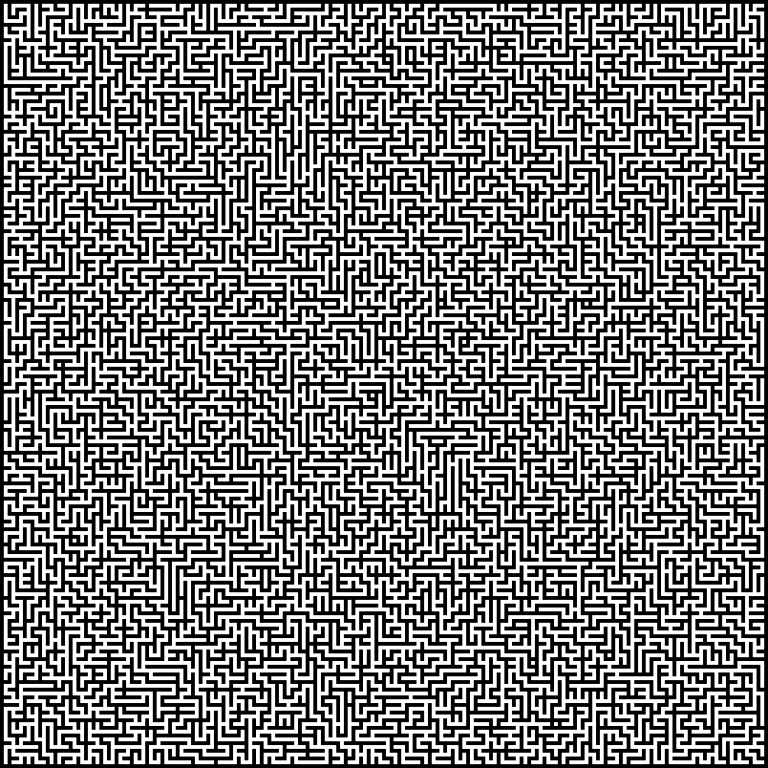
A WebGL 2 fragment shader for this pattern:

```glsl
#version 300 es
precision highp float;
// Draws a dense square maze, black walls and white passages of equal width.
// Each inner pillar of a lattice topples one wall segment; later pillars
// favour cells with few walls, which keeps the passages long and winding.

uniform vec2 u_resolution;
out vec4 outColor;

const float CELLS = 100.0;              // maze cells per side
const float UNITS = 2.0 * CELLS + 1.0;  // wall and passage strips per side
const float JITTER = 1.2;               // randomness of the balanced choice
const float BLOCKED = 9.0;              // cost of doubling a wall
const vec3 WALL_COLOR = vec3(0.0);
const vec3 PATH_COLOR = vec3(1.0);

float hash(vec2 p, float seed) {
    vec3 q = fract(p.xyx * vec3(0.1031, 0.1030, 0.0973) + seed * 0.137);
    q += dot(q, q.yzx + 33.33);
    return fract((q.x + q.y) * q.z);
}

// Directions 0..3: right, up, left, down
int turn(int k, int quarters) { return (k + quarters) % 4; }

vec2 direction(int k) {
    float s = k < 2 ? 1.0 : -1.0;
    return k % 2 == 0 ? vec2(s, 0.0) : vec2(0.0, s);
}

float either(int fall, int a, int b) {
    return fall == a || fall == b ? 1.0 : 0.0;
}

bool isInner(vec2 pillar) {
    return all(greaterThan(pillar, vec2(0.5)))
        && all(lessThan(pillar, vec2(CELLS - 0.5)));
}

// Direction whose two adjoining cells hold the fewest walls.
// Cell k lies between directions k and k + 1.
int lightestSide(vec2 pillar, vec4 cellWalls, vec4 cost) {
    int best = 0;
    float bestLoad = 1e4;
    for (int k = 0; k < 4; k++) {
        float load = cellWalls[k] + cellWalls[turn(k, 3)] + cost[k]
                   + JITTER * hash(pillar, float(k) + 2.0);
        if (load < bestLoad) { bestLoad = load; best = k; }
    }
    return best;
}

// First pillars: free choice
int freeFall(vec2 pillar) {
    return isInner(pillar) ? int(4.0 * hash(pillar, 1.0)) : -1;
}

// Second pillars: balance against the diagonal neighbours
int diagonalFall(vec2 pillar) {
    if (!isInner(pillar)) return -1;
    vec4 cellWalls = vec4(0.0);
    for (int k = 0; k < 4; k++) {
        int fall = freeFall(pillar + direction(k) + direction(turn(k, 1)));
        cellWalls[k] = either(fall, turn(k, 2), turn(k, 3));
    }
    return lightestSide(pillar, cellWalls, vec4(0.0));
}

int evenFall(vec2 pillar) {
    return mod(pillar.x, 2.0) < 0.5 ? freeFall(pillar) : diagonalFall(pillar);
}

// Last pillars: balance against the four direct neighbours
int oddFall(vec2 pillar) {
    if (!isInner(pillar)) return -1;
    vec4 cellWalls = vec4(0.0);
    vec4 cost = vec4(0.0);
    for (int k = 0; k < 4; k++) {
        int fall = evenFall(pillar + direction(k));
        cellWalls[k] += either(fall, turn(k, 1), turn(k, 2));
        cellWalls[turn(k, 3)] += either(fall, turn(k, 2), turn(k, 3));
        cost[k] = BLOCKED * either(fall, turn(k, 2), turn(k, 2));
    }
    return lightestSide(pillar, cellWalls, cost);
}

int pillarFall(vec2 pillar) {
    return mod(pillar.x + pillar.y, 2.0) < 0.5 ? evenFall(pillar) : oddFall(pillar);
}

// 1 on a wall, 0 on a passage, for one strip crossing of the grid
float wallAt(vec2 unit) {
    if (any(lessThan(unit, vec2(0.5))) || any(greaterThan(unit, vec2(UNITS - 1.5)))) return 1.0;
    vec2 parity = mod(unit, 2.0);
    float kind = parity.x + parity.y;
    if (kind < 0.5) return 1.0;
    if (kind > 1.5) return 0.0;
    vec2 pillar = floor(unit * 0.5);
    int along = parity.x > 0.5 ? 0 : 1;
    bool standing = pillarFall(pillar) == along
                 || pillarFall(pillar + direction(along)) == turn(along, 2);
    return standing ? 1.0 : 0.0;
}

void main() {
    // Area coverage of the pixel over the nearest two by two units
    vec2 footprint = UNITS / u_resolution;
    vec2 corner = gl_FragCoord.xy * footprint + 0.5 * footprint;
    vec2 upper = floor(corner);
    vec2 share = min(fract(corner) / footprint, 1.0);
    float below = mix(wallAt(upper - 1.0), wallAt(upper - vec2(0.0, 1.0)), share.x);
    float above = mix(wallAt(upper - vec2(1.0, 0.0)), wallAt(upper), share.x);
    float wall = mix(below, above, share.y);
    outColor = vec4(mix(PATH_COLOR, WALL_COLOR, wall), 1.0);
}
```
